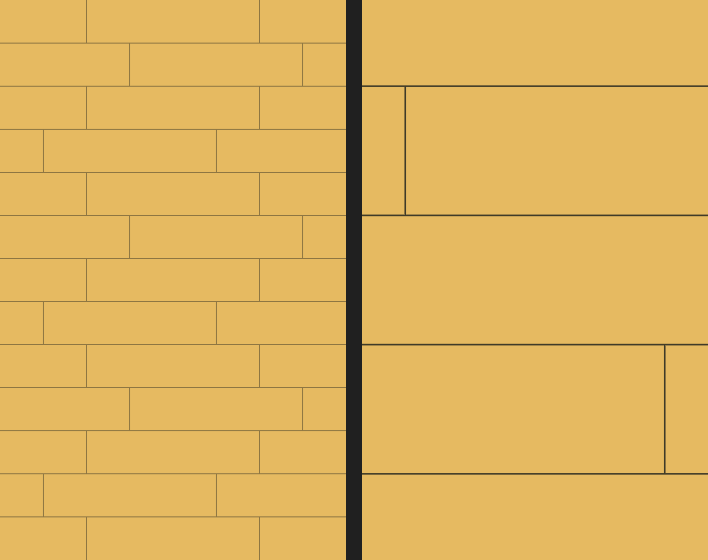
Left: the whole. Right: its middle third, enlarged.
Reproduce this pattern procedurally as a Shadertoy shader.

```glsl
// Flat ochre planks in a staggered bond: thirteen courses, two planks wide.
// Joints step by a quarter plank from course to course; every seam is a
// hairline whose exact pixel coverage keeps it smooth at any size.

// Share of a pixel covered by a line, given the distance to its centre.
float lineCoverage(float dist, float width, float pixel) {
    float low = max(dist - 0.5 * pixel, -0.5 * width);
    float high = min(dist + 0.5 * pixel, 0.5 * width);
    return clamp((high - low) / pixel, 0.0, 1.0);
}

void mainImage(out vec4 fragColor, in vec2 fragCoord) {
    const float courses = 13.0;
    const float planksAcross = 2.0;
    const float seamWidth = 0.00095; // in canvas heights

    vec2 uv = fragCoord / iResolution.xy;
    float pixel = 1.0 / iResolution.y;
    float aspect = iResolution.x / iResolution.y;

    // Horizontal seams, between courses only
    float y = uv.y * courses;
    float seam = clamp(round(y), 1.0, courses - 1.0);
    float bed = lineCoverage(abs(y - seam) / courses, seamWidth, pixel);

    // Vertical joints swing a quarter plank to either side of the middle
    float course = floor(y);
    float shift = 0.5 - 0.25 * sin(course * 1.5708);
    float x = fract(uv.x * planksAcross - shift + 0.5) - 0.5;
    float joint = lineCoverage(abs(x) * aspect / planksAcross, seamWidth, pixel);

    vec3 plankColor = vec3(0.902, 0.729, 0.380);
    vec3 seamColor = vec3(0.25, 0.23, 0.155);
    fragColor = vec4(mix(plankColor, seamColor, max(bed, joint)), 1.0);
}
```
